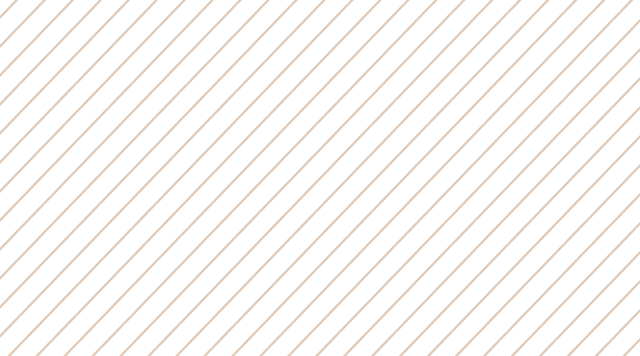
Give the GLSL for this pattern, as a WebGL 2 fragment shader.

```glsl
#version 300 es
precision highp float;
// Thin beige diagonal pinstripes, rising to the right, on a white ground.

uniform vec2 u_resolution;
out vec4 outColor;

const vec2 REPEATS = vec2(22.89, 12.28);      // stripes across and down the canvas
const float PHASE = 0.6;                      // first stripe, in periods from the top left
const float LINE_WIDTH = 0.0036;              // in canvas widths
const vec3 GROUND = vec3(1.0);
const vec3 BEIGE = vec3(0.875, 0.79, 0.718);

// Distance to the nearest stripe centre, in canvas widths.
float stripeDistance(vec2 uv, float aspect) {
    float periods = dot(vec2(uv.x, 1.0 - uv.y), REPEATS) - PHASE;
    float offset = abs(fract(periods + 0.5) - 0.5);
    return offset / length(REPEATS * vec2(1.0, aspect));
}

void main() {
    vec2 uv = gl_FragCoord.xy / u_resolution;
    float aspect = u_resolution.x / u_resolution.y;

    // Edges are softened over one pixel.
    float pixel = 1.0 / u_resolution.x;
    float edge = stripeDistance(uv, aspect) - 0.5 * LINE_WIDTH;
    float coverage = clamp(0.5 - edge / pixel, 0.0, 1.0);

    outColor = vec4(mix(GROUND, BEIGE, coverage), 1.0);
}
```
